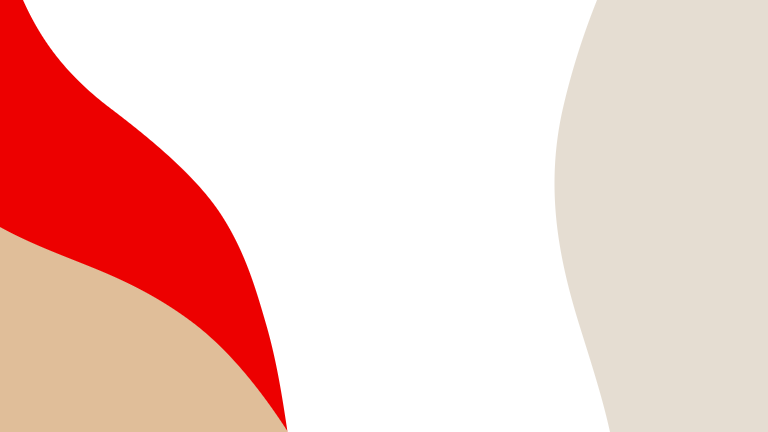
Write a WebGL 1 fragment shader that draws this background.

```glsl
precision highp float;

uniform vec2 u_resolution;

#define CANVAS vec2(16.0, 9.0)
#define WHITE vec3(1.0)
#define RED vec3(0.929, 0.0, 0.0)
#define TAN vec3(0.879, 0.745, 0.600)
#define BEIGE vec3(0.898, 0.867, 0.824)
#define SIDE_STEP 2.25
#define HILL_STEP 2.0

// Cubic through two knots (value, slope); returns value and slope at t in 0..1
vec2 hermite(float t, float span, vec2 a, vec2 b) {
  float rise = b.x - a.x;
  float m0 = a.y * span;
  float m1 = b.y * span;
  float c2 = 3.0 * rise - 2.0 * m0 - m1;
  float c3 = m0 + m1 - 2.0 * rise;
  float value = a.x + t * (m0 + t * (c2 + t * c3));
  float slope = (m0 + t * (2.0 * c2 + 3.0 * t * c3)) / span;
  return vec2(value, slope);
}

// Smooth curve through five evenly spaced knots
vec2 curve(float s, float span, vec2 a, vec2 b, vec2 c, vec2 d, vec2 e) {
  float t = s / span;
  if (t < 1.0) return hermite(t, span, a, b);
  if (t < 2.0) return hermite(t - 1.0, span, b, c);
  if (t < 3.0) return hermite(t - 2.0, span, c, d);
  return hermite(t - 3.0, span, d, e);
}

// Antialiased coverage of the side where the coordinate is below the curve
float below(float coord, vec2 edge, float pixel) {
  float dist = (edge.x - coord) / sqrt(1.0 + edge.y * edge.y);
  return clamp(dist / pixel + 0.5, 0.0, 1.0);
}

void main() {
  vec2 p = gl_FragCoord.xy / u_resolution * CANVAS;
  float pixel = CANVAS.y / u_resolution.y;

  // Edges of the side shapes give x along y; the hill gives y along x
  vec2 sweepEdge = curve(p.y, SIDE_STEP,
    vec2(5.990, -0.15), vec2(5.542, -0.29), vec2(4.625, -0.64),
    vec2(2.292, -1.32), vec2(0.479, -0.45));
  vec2 panelEdge = curve(p.y, SIDE_STEP,
    vec2(12.708, -0.22), vec2(12.063, -0.31), vec2(11.583, -0.09),
    vec2(11.729, 0.23), vec2(12.438, 0.40));
  vec2 hillEdge = curve(p.x, HILL_STEP,
    vec2(4.271, -0.55), vec2(3.396, -0.41), vec2(2.292, -0.75),
    vec2(0.0, -1.55), vec2(-4.0, -2.0));

  // The hill lies inside the red sweep
  vec3 sweepColor = mix(RED, TAN, below(p.y, hillEdge, pixel));
  vec3 color = mix(BEIGE, WHITE, below(p.x, panelEdge, pixel));
  color = mix(color, sweepColor, below(p.x, sweepEdge, pixel));

  gl_FragColor = vec4(color, 1.0);
}
```
